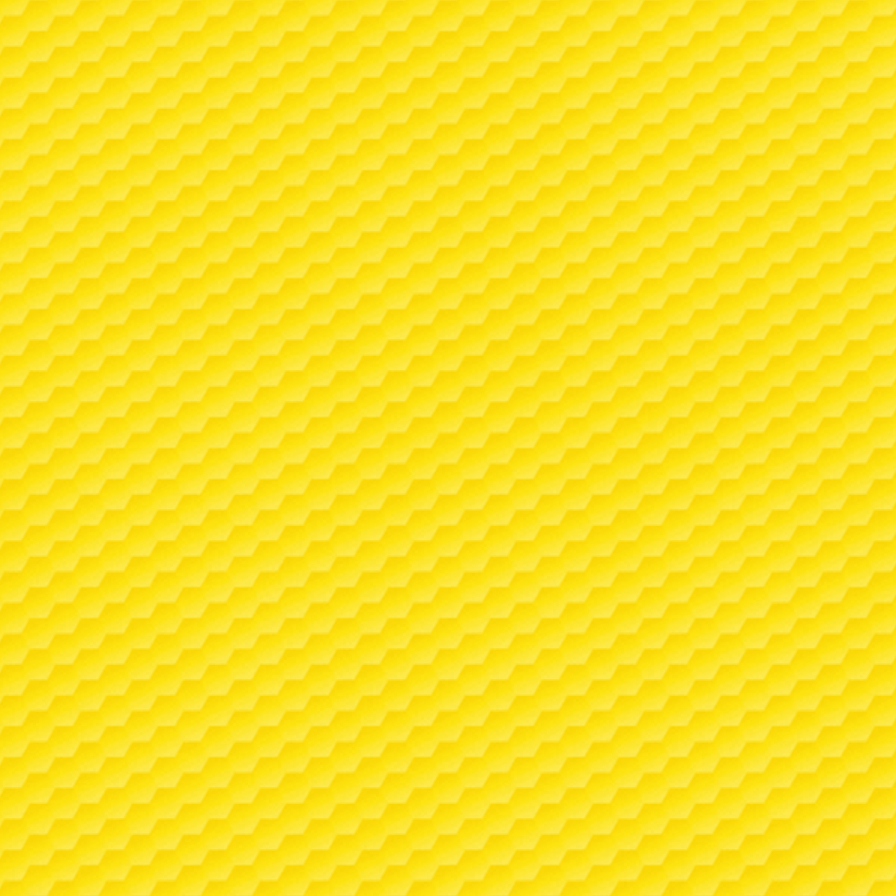
Write a WebGL 2 fragment shader that draws this pattern.

```glsl
#version 300 es
precision highp float;
// Honeycomb of flat-topped yellow hexagons, each shaded as a shallow relief.
// The nearest of two interleaved grids gives the cell; a slanted gradient
// runs from gold at its upper left to pale yellow at its lower right.

#define CELLS_ACROSS 17.5
#define CELLS_DOWN 29.0
#define LIGHT_DIR vec2(0.39, -0.921)
#define EDGE_SOFTNESS 0.0034
#define RIM_WIDTH 0.13
#define RIM_SHADE 0.06
#define CELL_VARIATION 0.06
#define DRIFT 0.08
#define DRIFT_CELLS 7.0
#define GRAIN 0.010
#define GRAIN_CELLS 300.0

uniform vec2 u_resolution;
out vec4 fragColor;

const vec2 GRID = vec2(1.7320508, 1.0);
const float HALF_HEIGHT = 0.55;

const vec3 GOLD = vec3(0.98, 0.848, 0.03);
const vec3 YELLOW = vec3(0.99, 0.89, 0.06);
const vec3 LEMON = vec3(0.99, 0.902, 0.18);
const vec3 PALE = vec3(0.99, 0.915, 0.29);

float hash(vec2 p) {
    return fract(sin(dot(p, vec2(127.1, 311.7))) * 43758.5453);
}

float valueNoise(vec2 p) {
    vec2 i = floor(p);
    vec2 f = smoothstep(0.0, 1.0, fract(p));
    float low = mix(hash(i), hash(i + vec2(1, 0)), f.x);
    float high = mix(hash(i + vec2(0, 1)), hash(i + vec2(1, 1)), f.x);
    return mix(low, high, f.y);
}

// Offset from the centre of the hexagon that contains p
vec2 hexLocal(vec2 p) {
    vec2 a = p - GRID * floor(p / GRID + 0.5);
    vec2 b = p - GRID * (floor(p / GRID) + 0.5);
    return dot(a, a) < dot(b, b) ? a : b;
}

// Distance from a point inside the hexagon to its nearest side
float sideDistance(vec2 local) {
    vec2 q = abs(local);
    return 0.5 - max(q.y, dot(q, vec2(0.866, 0.5)));
}

// Four-stop ramp across one cell
vec3 ramp(float t) {
    vec3 color = mix(GOLD, YELLOW, smoothstep(0.12, 0.46, t));
    color = mix(color, LEMON, smoothstep(0.44, 0.65, t));
    return mix(color, PALE, smoothstep(0.65, 0.92, t));
}

vec3 honeycomb(vec2 uv, float drift) {
    vec2 p = (uv - 0.5) * vec2(CELLS_ACROSS, CELLS_DOWN) * GRID;
    vec2 local = hexLocal(p);
    vec2 cell = floor((p - local) / GRID * 2.0 + 0.5);
    float t = 0.5 + dot(local, LIGHT_DIR) / (2.0 * HALF_HEIGHT);

    // Rim: darker along the upper left, lighter along the lower right
    float rim = 1.0 - smoothstep(0.0, RIM_WIDTH, sideDistance(local));
    float facing = dot(normalize(local + 1e-5), normalize(vec2(1.0, -1.0)));
    t += rim * facing * RIM_SHADE;

    return ramp(t + drift + (hash(cell) - 0.5) * CELL_VARIATION);
}

void main() {
    vec2 uv = gl_FragCoord.xy / u_resolution;
    vec2 spread = max(vec2(EDGE_SOFTNESS), 1.0 / u_resolution);
    float drift = (valueNoise(uv * DRIFT_CELLS) - 0.5) * DRIFT;

    // Average a 4 by 4 set of samples to soften the cell edges
    vec3 color = vec3(0.0);
    for (int j = 0; j < 4; j++) {
        for (int i = 0; i < 4; i++) {
            vec2 offset = (vec2(i, j) + 0.5) / 4.0 - 0.5;
            color += honeycomb(uv + offset * spread, drift);
        }
    }
    color /= 16.0;

    // Faint grain
    color += (hash(floor(uv * GRAIN_CELLS)) - 0.5) * GRAIN;
    fragColor = vec4(clamp(color, 0.0, 1.0), 1.0);
}
```
